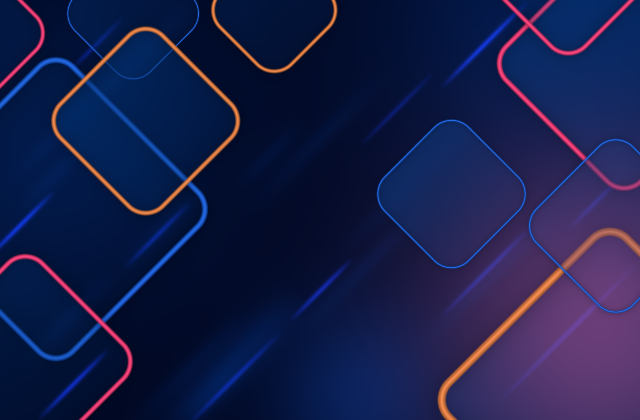
Write a Shadertoy shader that draws this background.

```glsl
// Neon rounded diamonds over a navy backdrop with a violet glow at lower right.
// Each diamond is a rotated rounded-box distance with a tinted fill and a lit rim;
// light streaks are tapered segments along the rising diagonal.

const vec3 NAVY = vec3(0.004, 0.030, 0.135);
const vec3 ROYAL = vec3(0.010, 0.190, 0.440);
const vec3 VIOLET = vec3(0.440, 0.255, 0.490);
const vec3 BEAM = vec3(0.070, 0.160, 0.780);
const float CORNER = 0.058;
const int SHAPES = 11;
const int STREAKS = 11;

// Diamonds: centre x, centre y, half side, half rim width
const vec4 BOX[SHAPES] = vec4[](
    vec4(0.133, 0.502, 0.268, 0.0068), vec4(0.317, 0.968, 0.127, 0.0020),
    vec4(0.347, 0.712, 0.172, 0.0055), vec4(0.653, 0.976, 0.120, 0.0045),
    vec4(-0.079, 0.921, 0.145, 0.0050), vec4(0.060, 0.139, 0.194, 0.0058),
    vec4(1.075, 0.538, 0.141, 0.0025), vec4(1.486, 0.849, 0.227, 0.0062),
    vec4(1.353, 1.060, 0.149, 0.0055), vec4(1.452, 0.048, 0.300, 0.0095),
    vec4(1.466, 0.462, 0.162, 0.0026));

// Diamonds: rim palette index, fill opacity
const vec2 STYLE[SHAPES] = vec2[](
    vec2(0, 0.22), vec2(0, 0.40), vec2(1, 0.60), vec2(1, 0.32),
    vec2(2, 0.45), vec2(2, 0.32), vec2(0, 0.75), vec2(2, 0.70),
    vec2(2, 0.30), vec2(1, 0.60), vec2(0, 0.50));

// Streaks: start x, start y, diagonal run, brightness
const vec4 STREAK[STREAKS] = vec4[](
    vec4(1.050, 0.790, 0.210, 0.75), vec4(-0.040, 0.375, 0.170, 0.90),
    vec4(0.090, 0.000, 0.170, 0.85), vec4(0.690, 0.235, 0.150, 0.60),
    vec4(0.440, -0.020, 0.230, 0.45), vec4(0.855, 0.650, 0.180, 0.30),
    vec4(0.295, 0.360, 0.160, 0.45), vec4(1.045, 0.240, 0.220, 0.32),
    vec4(1.180, 0.035, 0.350, 0.45), vec4(0.165, 0.830, 0.130, 0.40),
    vec4(1.350, 0.450, 0.130, 0.35));

float hash(float n) {
    return fract(sin(n * 127.1) * 43758.5453);
}

// Turns a point so that x follows the rising diagonal
vec2 toDiagonal(vec2 p) {
    return vec2(p.x + p.y, p.y - p.x) * 0.70711;
}

float roundedBox(vec2 p, vec2 halfSize, float radius) {
    vec2 q = abs(p) - halfSize + radius;
    return length(max(q, 0.0)) + min(max(q.x, q.y), 0.0) - radius;
}

// Soft round light; spread is its falloff rate
float glow(vec2 p, vec2 centre, float spread) {
    vec2 d = p - centre;
    return exp(-dot(d, d) * spread);
}

// Thin light that swells in the middle of its run
float streak(vec2 p, vec2 start, float run, float width) {
    vec2 q = toDiagonal(p - start);
    float t = clamp(q.x / (run * 1.41421), 0.0, 1.0);
    float taper = sin(3.14159 * t);
    return taper * exp(-q.y * q.y / (width * width));
}

vec3 rimColour(float index) {
    vec3 blue = vec3(0.07, 0.34, 0.82);
    vec3 orange = vec3(0.88, 0.47, 0.22);
    vec3 pink = vec3(0.92, 0.20, 0.42);
    return index < 0.5 ? blue : index < 1.5 ? orange : pink;
}

// Lays one diamond over the colour below it
vec3 addDiamond(vec3 below, vec2 p, vec4 box, vec2 style, vec3 tint, float pixel) {
    vec2 local = p - box.xy;
    float d = roundedBox(toDiagonal(local), vec2(box.z), CORNER);
    float inside = smoothstep(pixel, -pixel, d);
    float shade = clamp(0.72 + (local.y - local.x) * 0.20 / box.z, 0.35, 1.0);
    vec3 colour = mix(below, tint, inside * style.y * shade);

    // Dark halo, then the rim with a paler core
    float rim = abs(d);
    colour *= 1.0 - 0.25 * exp(-rim / (box.w * 2.5));
    float line = smoothstep(box.w + pixel, box.w - pixel, rim);
    float core = exp(-rim * rim / (box.w * box.w * 0.3));
    vec3 lit = rimColour(style.x) * (0.78 + 0.30 * core) + 0.08 * core;
    return mix(colour, lit, line * 0.92);
}

void mainImage(out vec4 fragColor, in vec2 fragCoord) {
    vec2 p = fragCoord / iResolution.y;
    float pixel = 1.0 / iResolution.y;

    // Backdrop lights
    float warm = glow(p, vec2(1.43, 0.23), 6.2);
    vec3 colour = NAVY;
    colour += ROYAL * 0.45 * glow(p, vec2(1.40, 0.95), 5.0);
    colour += ROYAL * 0.50 * glow(p, vec2(0.87, 0.06), 22.0);
    colour += ROYAL * 0.28 * glow(p, vec2(0.15, 0.65), 7.0);
    colour = mix(colour, VIOLET, warm * 0.88);

    // Faint wide bands, scattered
    for (int i = 0; i < 12; i++) {
        float n = float(i) + 1.0;
        vec2 start = vec2(hash(n) * 1.6 - 0.1, hash(n + 31.0) - 0.15);
        colour += ROYAL * 0.13 * streak(p, start, 0.15 + 0.2 * hash(n + 67.0), 0.022);
    }
    colour += ROYAL * 0.35 * streak(p, vec2(0.36, -0.06), 0.36, 0.045);

    // Bright streaks
    for (int i = 0; i < STREAKS; i++) {
        vec4 s = STREAK[i];
        colour += BEAM * s.w * streak(p, s.xy, s.z, 0.006);
    }

    // Diamonds
    vec3 tint = mix(ROYAL, VIOLET, warm);
    for (int i = 0; i < SHAPES; i++) {
        colour = addDiamond(colour, p, BOX[i], STYLE[i], tint, pixel);
    }
    fragColor = vec4(clamp(colour, 0.0, 1.0), 1.0);
}
```
